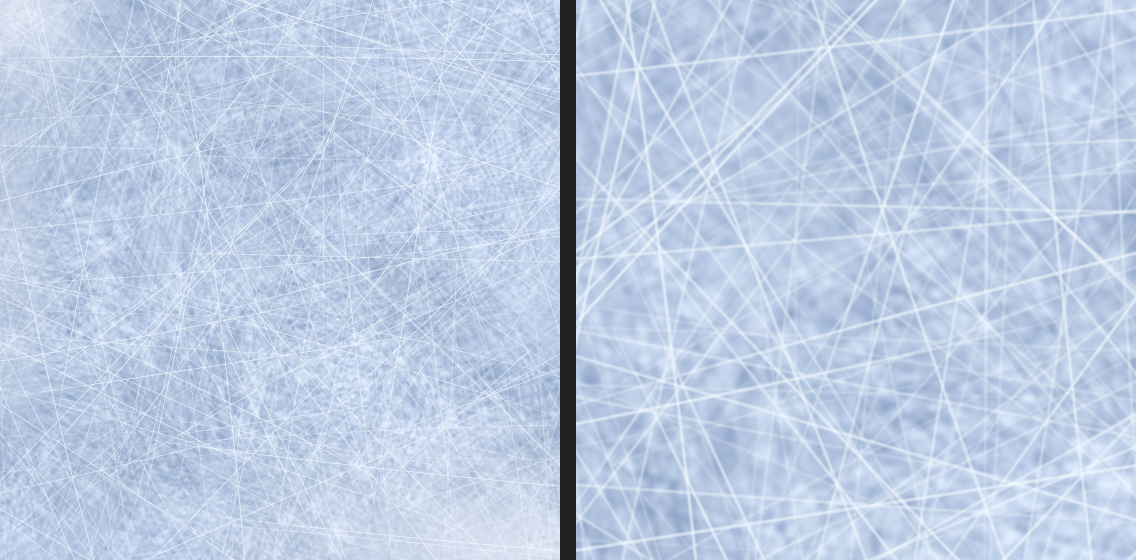
Left, the full canvas; right, a detail of the centre.
A WebGL 1 fragment shader for this texture:

```glsl
precision highp float;
// Scratched pale blue ice: a cloudy ground with frosted corners and short
// brushed fibres in many directions, crossed by hundreds of thin white
// scratches, each a slightly bent line that fades out along its length.
uniform vec2 u_resolution;

const float PI = 3.14159;

float hash21(vec2 p) {
  vec3 q = fract(p.xyx * 0.1031);
  q += dot(q, q.yzx + 33.33);
  return fract((q.x + q.y) * q.z);
}

vec4 hash41(float n) {
  vec4 q = fract(n * vec4(0.1031, 0.1030, 0.0973, 0.1099));
  q += dot(q, q.wzxy + 33.33);
  return fract((q.xxyz + q.yzzw) * q.zywx);
}

float noise(vec2 p) {
  vec2 cell = floor(p), f = fract(p);
  f = f * f * (3.0 - 2.0 * f);
  float low = mix(hash21(cell), hash21(cell + vec2(1.0, 0.0)), f.x);
  float high = mix(hash21(cell + vec2(0.0, 1.0)), hash21(cell + 1.0), f.x);
  return mix(low, high, f.y);
}

float clouds(vec2 p) {
  return 0.5 * noise(p) + 0.3 * noise(p * 2.1 + 17.0) + 0.2 * noise(p * 4.3 + 41.0);
}

// Coordinates along and across a direction
vec2 alongAcross(vec2 p, float angle) {
  vec2 dir = vec2(cos(angle), sin(angle));
  return vec2(dot(p, dir), dot(p, vec2(-dir.y, dir.x)));
}

// Stretched noise in several directions, each strongest in its own patches
float fibres(vec2 p) {
  float sum = 0.0;
  for (int i = 0; i < 8; i++) {
    float k = float(i);
    vec2 q = alongAcross(p, 0.15 + k * PI / 8.0);
    float patchy = smoothstep(0.25, 0.75, noise(p * 7.0 + k * 19.0 + 60.0));
    sum += (noise(q * vec2(15.0, 210.0) + k * 37.0 + 500.0) - 0.5) * (0.4 + patchy);
  }
  return sum;
}

// Share of the ground left showing between the scratches
float uncovered(vec2 p, float pixel) {
  float clear = 1.0;
  float reach = max(0.0018, pixel);
  for (int i = 0; i < 420; i++) {
    vec4 place = hash41(float(i) + 1.0);
    vec4 look = hash41(float(i) + 701.0);
    vec2 q = alongAcross(p - (place.xy * 1.2 - 0.1), place.z * PI);
    float bend = (look.x - 0.5) * 0.12;
    float d = abs(q.y - bend * q.x * q.x);
    float halfLength = mix(0.25, 0.95, look.y);
    float fade = 1.0 - smoothstep(0.4 * halfLength, halfLength, abs(q.x));
    float strength = 0.14 + 0.56 * look.z * look.z;
    clear *= 1.0 - strength * fade * (1.0 - smoothstep(0.0, reach, d)) * 0.0018 / reach;
  }
  return clear;
}

void main() {
  vec2 p = gl_FragCoord.xy / u_resolution.y;
  float pixel = 1.0 / u_resolution.y;

  // Cloudy blue ground
  float cloud = smoothstep(0.25, 0.75, clouds(p * 4.0 + 8.0));
  vec3 ice = mix(vec3(0.67, 0.745, 0.855), vec3(0.745, 0.81, 0.915), cloud);
  float grey = clouds(p * 17.0 + 90.0) - 0.5;
  ice += grey * vec3(0.06, 0.06, 0.04);

  // Frost in the upper left, along the left edge and in the lower right
  float frost = 1.0 - smoothstep(0.0, 0.27, length((p - vec2(0.0, 1.0)) * vec2(1.0, 0.7)));
  frost = max(frost, 0.5 * (1.0 - smoothstep(0.0, 0.15, p.x)) * smoothstep(0.2, 0.5, p.y));
  frost = max(frost, 1.0 - smoothstep(0.0, 0.5, length((p - vec2(0.88, 0.0)) * vec2(0.75, 1.5))));
  ice = mix(ice, vec3(0.87, 0.895, 0.95), frost * (0.65 + 0.3 * cloud));

  // Brushed fibres, softer under the frost
  ice += fibres(p) * vec3(0.062, 0.056, 0.042) * (1.0 - 0.5 * frost);

  // Scratches on top
  vec3 color = mix(vec3(0.95, 0.98, 0.995), ice, uncovered(p, pixel));
  gl_FragColor = vec4(color, 1.0);
}
```
